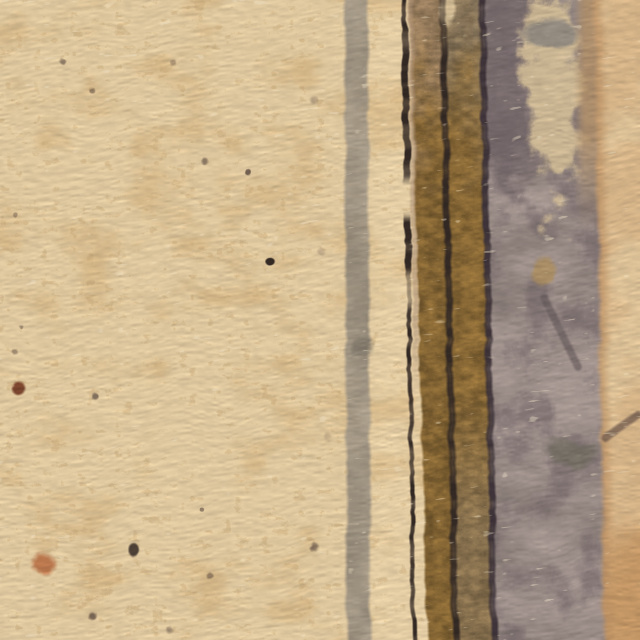
Give the GLSL for this texture, as a three.js fragment shader.

```glsl
#define PAPER vec3(0.875, 0.785, 0.625)
#define STAIN vec3(0.80, 0.67, 0.47)
#define WASH_GREY vec3(0.60, 0.56, 0.50)
#define GOLD vec3(0.51, 0.39, 0.20)
#define ROSE vec3(0.62, 0.52, 0.42)
#define VIOLET vec3(0.60, 0.545, 0.525)
#define SHADOW vec3(0.44, 0.39, 0.40)
#define TAN vec3(0.83, 0.70, 0.53)
#define INK vec3(0.20, 0.16, 0.14)
#define SOFT 0.003
#define SPECK_CELLS 17.0
#define FIBRE_DEPTH 0.17

varying vec2 vUv;

float hash(vec2 p) {
  return fract(sin(dot(p, vec2(127.1, 311.7))) * 43758.5453);
}

float noise(vec2 p) {
  vec2 i = floor(p), f = fract(p);
  f = f * f * (3.0 - 2.0 * f);
  return mix(mix(hash(i), hash(i + vec2(1.0, 0.0)), f.x),
             mix(hash(i + vec2(0.0, 1.0)), hash(i + 1.0), f.x), f.y);
}

float fbm(vec2 p) {
  float sum = 0.0, amp = 0.5;
  for (int i = 0; i < 5; i++) {
    sum += amp * noise(p);
    p = p * 2.03 + 17.3;
    amp *= 0.5;
  }
  return sum;
}

// Soft-edged interval from a to b
float strip(float x, float a, float b, float soft) {
  return smoothstep(a - soft, a + soft, x) * (1.0 - smoothstep(b - soft, b + soft, x));
}

// Irregular soft ellipse
float blot(vec2 p, vec2 centre, vec2 radius, float rough) {
  float d = length((p - centre) / radius) + (fbm(p * 32.0) - 0.5) * rough;
  return 1.0 - smoothstep(0.65, 1.2, d);
}

float stroke(vec2 p, vec2 a, vec2 b, float width) {
  vec2 ab = b - a;
  float t = clamp(dot(p - a, ab) / dot(ab, ab), 0.0, 1.0);
  return 1.0 - smoothstep(0.3 * width, width, length(p - a - ab * t));
}

// Fibres run nearly level with a slight wave
float fibres(vec2 p) {
  p.y += 0.012 * noise(p * 14.0) - 0.12 * p.x;
  return 0.6 * noise(p * vec2(42.0, 150.0)) + 0.4 * noise(p * vec2(95.0, 260.0));
}

// One candidate speck in each cell; most stay empty
float specks(vec2 p) {
  vec2 q = p * SPECK_CELLS, cell = floor(q);
  float chance = hash(cell + 8.0);
  vec2 centre = 0.25 + 0.5 * vec2(hash(cell), hash(cell + 31.0));
  float size = mix(0.04, 0.13, hash(cell + 53.0));
  float d = length(fract(q) - centre) + 0.05 * (noise(p * 210.0) - 0.5);
  return (1.0 - smoothstep(0.4 * size, 1.3 * size, d)) * step(0.91, chance) * mix(0.35, 0.8, hash(cell + 71.0));
}

void main() {
  vec2 p = vUv;
  float down = 1.0 - p.y;
  float wobble = (noise(vec2(p.y * 38.0, 2.0)) - 0.5) * 0.004 + (noise(vec2(p.y * 130.0, 7.0)) - 0.5) * 0.002;
  float x = p.x + wobble;
  float mottle = fbm(p * vec2(13.0, 19.0));
  float grain = fbm(p * vec2(70.0, 95.0));
  float dapple = fbm(p * vec2(26.0, 20.0) + 40.0);

  // Paper, stains and flecks
  vec3 col = mix(PAPER, STAIN, 0.6 * smoothstep(0.45, 0.8, mottle));
  col = mix(col, STAIN * 0.9, 0.45 * smoothstep(0.58, 0.78, grain));
  col += 0.02 * smoothstep(0.56, 0.60, p.x);
  col = mix(col, INK * 1.7, specks(p) * (1.0 - smoothstep(0.48, 0.53, p.x)));
  col = mix(col, INK, blot(p, vec2(0.422, 0.591), vec2(0.0075, 0.006), 0.6));
  col = mix(col, INK, 0.85 * blot(p, vec2(0.209, 0.140), vec2(0.008, 0.010), 0.8));
  col = mix(col, vec3(0.43, 0.21, 0.13), 0.9 * blot(p, vec2(0.029, 0.393), vec2(0.011), 0.7));
  col = mix(col, vec3(0.68, 0.38, 0.22), 0.8 * blot(p, vec2(0.066, 0.119), vec2(0.019, 0.018), 0.9));

  // Narrow grey wash
  float wash = strip(x, 0.539 + 0.003 * down, 0.575 + 0.004 * down, 0.004);
  vec3 washCol = WASH_GREY * (0.84 + 0.32 * dapple);
  col = mix(col, washCol, wash * (0.80 + 0.2 * grain));
  col = mix(col, WASH_GREY * 0.75, 0.6 * blot(p, vec2(0.567, 0.458), vec2(0.018, 0.016), 1.2));

  // Gilded bands, rosy near the top
  float inkA = 0.632 + 0.015 * down;
  float inkB = 0.692 + 0.020 * down;
  float inkC = 0.754 + 0.018 * down;
  float rosy = smoothstep(0.68, 1.0, p.y + 0.3 * (dapple - 0.5));
  vec3 gilt = mix(GOLD, ROSE, 0.75 * rosy) * (0.75 + 0.5 * grain);
  vec3 dull = mix(GOLD * 1.04, vec3(0.53, 0.46, 0.36), max(rosy, 0.65 * smoothstep(0.58, 0.85, down)));
  dull *= 0.76 + 0.48 * grain;
  col = mix(col, gilt, strip(x, 0.640 + 0.028 * down, inkB, SOFT));
  col = mix(col, ROSE * 1.12, 0.6 * strip(x, inkA + 0.006, inkA + 0.014, SOFT) * smoothstep(0.35, 0.5, p.y));
  col = mix(col, dull, strip(x, inkB, inkC, SOFT));
  col = mix(col, PAPER, 0.8 * blot(p, vec2(0.699, 0.985), vec2(0.012, 0.025), 1.0));

  // Broad violet wash with worn patches
  float edge = 0.930 + 0.014 * down + 0.008 * (dapple - 0.5);
  vec3 violet = VIOLET * (0.82 + 0.36 * mottle);
  violet = mix(violet, SHADOW, 0.6 * smoothstep(0.42, 0.72, dapple));
  violet = mix(violet, SHADOW, 0.75 * blot(p, vec2(0.795, 0.89), vec2(0.045, 0.19), 1.3));
  violet = mix(violet, SHADOW, 0.45 * blot(p, vec2(0.82, 0.77), vec2(0.06, 0.05), 1.5));
  violet = mix(violet, PAPER * 0.94, 0.9 * blot(p, vec2(0.862, 0.87), vec2(0.043, 0.17), 1.8));
  violet = mix(violet, vec3(0.52, 0.50, 0.48), 0.8 * blot(p, vec2(0.862, 0.948), vec2(0.04, 0.02), 1.2));
  violet = mix(violet, vec3(0.69, 0.56, 0.41), 0.85 * strip(p.x, 0.905, 0.96, 0.012) * smoothstep(0.62, 0.82, p.y));
  violet = mix(violet, vec3(0.67, 0.55, 0.36), 0.8 * blot(p, vec2(0.849, 0.577), vec2(0.018, 0.022), 1.0));
  violet = mix(violet, vec3(0.43, 0.42, 0.36), 0.6 * blot(p, vec2(0.885, 0.29), vec2(0.04, 0.025), 1.4));
  violet = mix(violet, SHADOW * 0.85, 0.6 * stroke(p, vec2(0.850, 0.535), vec2(0.903, 0.427), 0.009));

  // Tan border on the right
  vec3 border = mix(TAN, PAPER, 0.6 * smoothstep(0.4, 0.65, mottle));
  border = mix(border, vec3(0.74, 0.55, 0.35), 0.75 * (1.0 - smoothstep(0.06, 0.25, p.y + 0.2 * (dapple - 0.5))));
  border = mix(border, vec3(0.72, 0.55, 0.38), 0.7 * (1.0 - smoothstep(0.0, 0.022, x - edge)));
  float crack = stroke(p + 0.01 * (dapple - 0.5), vec2(0.945, 0.315), vec2(0.995, 0.350), 0.009);
  border = mix(border, INK * 2.0, 0.7 * crack);
  vec3 outer = mix(violet, border, smoothstep(edge - 0.006, edge + 0.006, x));
  col = mix(col, outer, smoothstep(inkC - SOFT, inkC + SOFT, x));

  // Ruled ink, broken on the left line
  float gap = strip(p.y, 0.66, 0.72, 0.012);
  float thick = 0.0032 + 0.002 * strip(p.y, 0.575, 0.96, 0.02);
  float wear = 0.72 + 0.4 * noise(vec2(p.y * 75.0, 4.0));
  float lineA = strip(x, inkA - thick, inkA + thick, 0.002) * (1.0 - gap) * (1.0 - 0.55 * strip(p.y, 0.52, 0.575, 0.01));
  float lineB = strip(x, inkB - 0.005, inkB + 0.005, 0.003) * (1.0 - 0.4 * smoothstep(0.9, 1.0, p.y));
  float lineC = strip(x, inkC - 0.005, inkC + 0.005, 0.003);
  col = mix(col, INK, min(1.0, lineA * wear));
  col = mix(col, INK, min(1.0, lineB * wear));
  col = mix(col, vec3(0.24, 0.20, 0.22), min(1.0, lineC * wear));

  // Raised fibres lit from above
  float relief = fibres(p) - fibres(p + vec2(0.001, 0.003));
  col *= 1.0 + FIBRE_DEPTH * relief + 0.10 * (grain - 0.5);
  float glint = smoothstep(0.76, 0.92, fibres(p + 3.0));
  col = mix(col, vec3(0.95, 0.90, 0.79), 0.4 * glint);
  gl_FragColor = vec4(clamp(col, 0.0, 1.0), 1.0);
}
```
